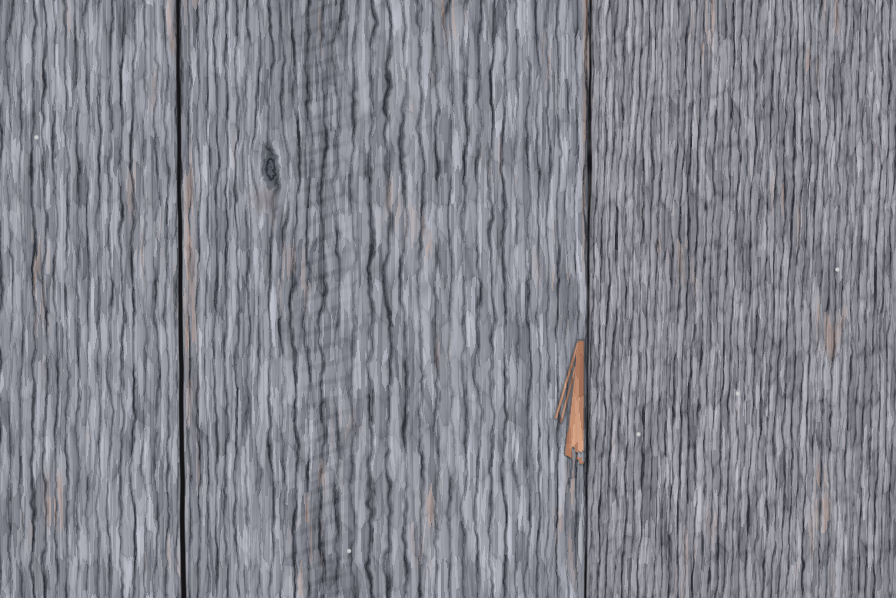
Give the GLSL for this texture, as a Shadertoy shader.

```glsl
float hash(vec2 p) {
    p = fract(p * vec2(0.1031, 0.1137));
    p += dot(p, p.yx + 33.33);
    return fract((p.x + p.y) * p.x * 17.3);
}

// Layered sines, roughly -1 to 1
float waves(vec2 p) {
    float sum = 0.0, amp = 0.5;
    for (int i = 0; i < 4; i++) {
        sum += amp * sin(p.x + 1.7 * sin(p.y)) * cos(p.y * 0.9 + 1.3);
        p = mat2(1.5, 1.1, -1.1, 1.5) * p + 2.3;
        amp *= 0.6;
    }
    return sum;
}

// Cellular noise: nearest distance, gap to the next cell, cell tone
vec3 cells(vec2 p) {
    vec2 base = floor(p);
    float near = 9.0, next = 9.0, tone = 0.0;
    for (int j = -1; j <= 1; j++)
    for (int i = -1; i <= 1; i++) {
        vec2 id = base + vec2(i, j);
        float dist = length(p - id - 0.5 - 0.75 * (vec2(hash(id), hash(id + 57.3)) - 0.5));
        if (dist < near) {
            next = near;
            near = dist;
            tone = hash(id + 19.7);
        } else next = min(next, dist);
    }
    return vec3(near, next - near, tone);
}

float segment(vec2 p, vec2 a, vec2 b) {
    vec2 ab = b - a;
    return length(p - a - ab * clamp(dot(p - a, ab) / dot(ab, ab), 0.0, 1.0));
}

void mainImage(out vec4 fragColor, in vec2 fragCoord) {
    vec2 p = fragCoord / iResolution.y;
    float px = 1.0 / iResolution.y;

    // Distances from the two seams between the three planks
    float wobble = 0.0012 * waves(vec2(3.0, p.y * 17.0));
    float seamA = p.x - 0.307 + 0.010 * p.y + wobble;
    float seamB = p.x - 0.979 - 0.009 * p.y - wobble;
    float leftPlank = 1.0 - step(0.0, seamA);
    float rightPlank = step(0.0, seamB);

    // Grain bends gently and parts around the knot
    vec2 knot = p - vec2(0.453, 0.717);
    float x = p.x + 0.003 * waves(p * vec2(7.0, 5.0) + leftPlank * 4.0);
    x -= 0.65 * knot.x * exp(-dot(knot * knot, vec2(900.0, 220.0)));
    float u = 54.0 * x + 2.6 * sin(7.0 * (x - 0.2));
    u = mix(u, 54.0 * x + 31.0, leftPlank);
    u = mix(u, 76.0 * x - 2.5 * p.y + 90.0, rightPlank);

    // Wavering strips parted by broken grooves
    float strip = u + 0.4 * waves(vec2(u * 0.7, p.y * 13.0)) + 0.15 * waves(vec2(u * 0.9, p.y * 60.0));
    float across = fract(strip) - 0.5;
    float line = floor(strip + 0.5);
    float broken = waves(vec2(line * 2.7, p.y * mix(16.0, 38.0, rightPlank)));
    float depth = 0.18 + 0.30 * hash(vec2(line, 4.0)) + 0.28 * smoothstep(-0.2, 0.4, broken);
    float groove = smoothstep(0.27, 0.47, abs(across));

    // Ridges, flakes and fine fibres
    vec3 ridge = cells(vec2(u * 0.9, p.y * mix(4.0, 12.0, rightPlank)));
    vec3 flake = cells(vec2(u * 1.7 + 8.0, p.y * 15.0));
    vec3 fibre = cells(vec2(x * 180.0, p.y * 17.0));

    float light = 0.76 - depth * groove - 0.22 * across;
    light += 0.24 * (ridge.z - 0.5) + 0.24 * (flake.z - 0.5) + 0.40 * (fibre.z - 0.5);
    light += 0.05 * waves(p * vec2(13.0, 6.0) + 5.0);
    light -= 0.16 * (1.0 - smoothstep(0.0, 0.22, ridge.y));
    light -= 0.09 * (1.0 - smoothstep(0.0, 0.20, flake.y));

    // Slanted saw marks
    float sawBand = exp(-pow((p.x - 0.54) / 0.05, 2.0)) + 0.35 * rightPlank;
    float saw = sin(210.0 * (p.y - 0.32 * p.x) + 2.0 * waves(p * 9.0));
    light -= sawBand * (0.06 + 0.13 * smoothstep(0.2, 1.0, saw));

    vec3 color = mix(vec3(0.28, 0.29, 0.32), vec3(0.68, 0.69, 0.73), clamp(light, -0.25, 1.15));
    color *= mix(vec3(1.0), vec3(1.01, 0.995, 0.985), rightPlank);

    // Rusty fibres, stronger beside the seams
    float rust = smoothstep(0.3, 0.75, waves(p * vec2(29.0, 8.0) + 1.0)) * smoothstep(0.5, 0.9, fibre.z);
    float edgeRust = exp(-pow((seamA - 0.017) / 0.008, 2.0)) * smoothstep(0.2, 0.4, p.y) * (1.0 - smoothstep(0.65, 0.8, p.y));
    edgeRust += exp(-pow((seamB + 0.006) / 0.005, 2.0)) * smoothstep(0.5, 0.65, p.y);
    rust = 0.4 * rust + 0.55 * edgeRust * smoothstep(0.1, 0.7, fibre.z);
    color = mix(color, vec3(0.68, 0.53, 0.45) * (0.6 + 0.5 * light), clamp(rust, 0.0, 0.8));

    // Knot with rings and a brownish patch below
    float knotRadius = length(knot / vec2(0.016, 0.030)) + 0.35 * waves(knot * 150.0);
    float stain = exp(-dot(pow(knot + vec2(0.012, 0.05), vec2(2.0)), vec2(2800.0, 1800.0)));
    color = mix(color, vec3(0.42, 0.39, 0.39), 0.5 * stain);
    float knotMask = 1.0 - smoothstep(0.5, 1.15, knotRadius);
    color = mix(color, vec3(0.23, 0.25, 0.28) * (1.0 + 0.45 * sin(knotRadius * 12.0)), 0.8 * knotMask);

    // Pale specks
    vec3 speck = cells(p * 8.0 + 3.0);
    color = mix(color, vec3(0.80), step(0.94, speck.z) * (1.0 - smoothstep(0.015, 0.04, speck.x)));

    // Dark seams
    float widthA = 0.0042 - 0.0016 * p.y;
    float widthB = 0.0017 + 0.0022 * exp(-pow((p.y - 0.74) / 0.07, 2.0));
    float gapA = 1.0 - smoothstep(widthA - px, widthA + px, abs(seamA));
    float gapB = 1.0 - smoothstep(widthB - px, widthB + px, abs(seamB));
    gapB *= 0.7 + 0.3 * smoothstep(-0.3, 0.2, waves(vec2(1.0, p.y * 23.0)));
    color *= 1.0 - 0.2 * exp(-abs(seamA) * 180.0) - 0.2 * exp(-abs(seamB) * 180.0);
    color = mix(color, vec3(0.08, 0.08, 0.09), max(gapA, gapB));

    // Freshly torn splinter: tapered body and two barbs
    float fall = (0.43 - p.y) / 0.195;
    float ragged = 0.007 * (fibre.z - 0.5);
    float body = max(mix(0.967, 0.947, fall) - p.x + ragged, p.x - 0.976);
    body = max(body, max(p.y - 0.43, 0.235 + 4.0 * ragged + 0.5 * (0.976 - p.x) - p.y));
    float barb = segment(p, vec2(0.966, 0.425), vec2(0.930, 0.302)) - 0.0018;
    barb = min(barb, segment(p, vec2(0.962, 0.385), vec2(0.938, 0.295)) - 0.0015);
    float torn = min(body, barb);
    vec3 freshWood = mix(vec3(0.56, 0.37, 0.28), vec3(0.88, 0.68, 0.56), 0.6 * fibre.z + 0.4 * flake.z);
    color *= 1.0 - 0.3 * (1.0 - smoothstep(0.0, 0.006, torn));
    color = mix(color, freshWood, 1.0 - smoothstep(-px, px, torn));

    fragColor = vec4(clamp(color, 0.0, 1.0), 1.0);
}
```
